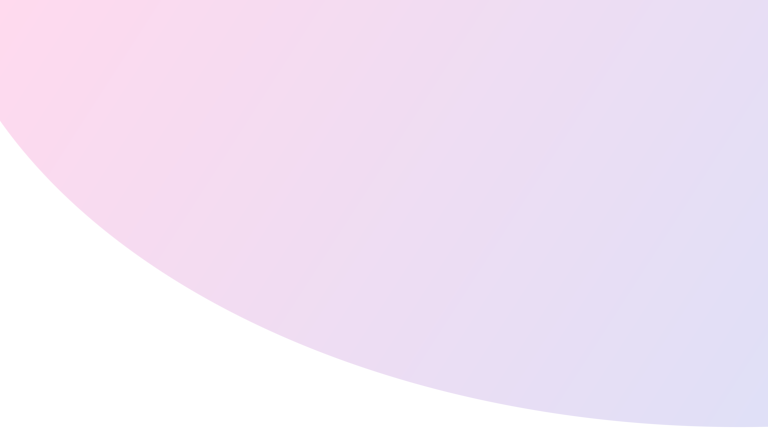
Reproduce this background procedurally as a WebGL 2 fragment shader.

```glsl
#version 300 es
precision highp float;
// Large elliptical sweep filled with a pink to lavender gradient on white.

uniform vec2 u_resolution;
out vec4 fragColor;

const vec3 WHITE = vec3(1.0);
const vec3 PINK = vec3(1.0, 0.853, 0.934);
const vec3 LAVENDER = vec3(0.876, 0.878, 0.968);

// Approximate signed distance to an ellipse, negative inside
float ellipseDistance(vec2 p, vec2 center, vec2 radii) {
  vec2 q = (p - center) / radii;
  float k = length(q);
  return k * (k - 1.0) / max(length(q / radii), 1e-4);
}

// Linear blend along a direction, from the top left to the bottom right corner
vec3 diagonalGradient(vec2 p, float aspect, vec2 direction, vec3 from, vec3 to) {
  vec2 origin = vec2(0.0, 1.0);
  float span = dot(vec2(aspect, -1.0), direction);
  float t = dot(p - origin, direction) / span;
  return mix(from, to, clamp(t, 0.0, 1.0));
}

void main() {
  // Height spans 0 to 1; x is scaled by the same unit
  vec2 p = gl_FragCoord.xy / u_resolution.y;
  float aspect = u_resolution.x / u_resolution.y;
  float pixel = 1.0 / u_resolution.y;

  // Gradient fill
  vec2 direction = normalize(vec2(0.84, -0.54));
  vec3 fill = diagonalGradient(p, aspect, direction, PINK, LAVENDER);

  // Curved lower edge
  vec2 center = vec2(0.9635 * aspect, 1.222);
  vec2 radii = vec2(1.0586 * aspect, 1.2106);
  float d = ellipseDistance(p, center, radii);
  float coverage = 1.0 - smoothstep(-0.75 * pixel, 0.75 * pixel, d);

  fragColor = vec4(mix(WHITE, fill, coverage), 1.0);
}
```
